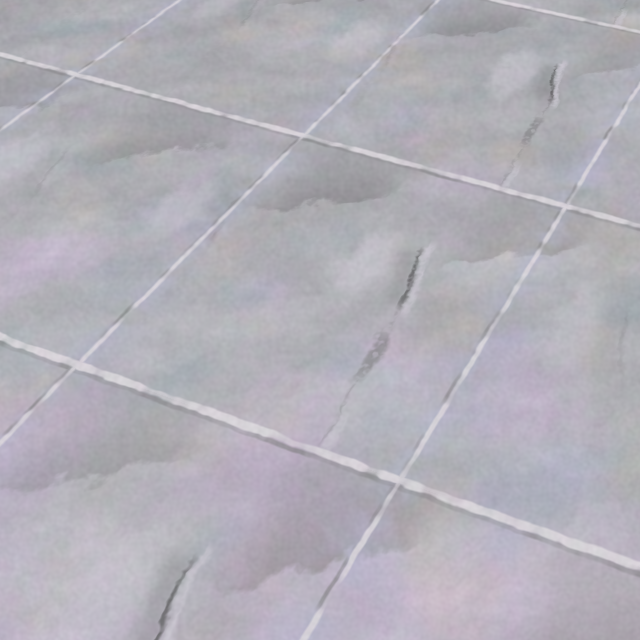
A Shadertoy shader for this texture:

```glsl
// Worn grey stone floor in perspective: pale grout on a square grid, with clouded slate.
// A projective map turns the canvas into tile units; each row repeats a slate motif
// (dark wedge, pale bloom, chipped crack) that gradient noise distorts and wears.

const vec3 STONE = vec3(0.690, 0.690, 0.710);
const vec3 SHADE = vec3(0.545, 0.540, 0.555);
const vec3 BLOOM = vec3(0.785, 0.775, 0.810);
const vec3 GROUT = vec3(0.850, 0.835, 0.855);
const vec3 HAZE  = vec3(0.700, 0.715, 0.815);
const vec3 LILAC = vec3(0.045, 0.005, 0.060);   // tint offsets added to the stone
const vec3 TEAL  = vec3(-0.045, -0.015, -0.010);
const vec3 SAND  = vec3(0.030, 0.012, -0.015);
const float MOTIF_PITCH = 0.68;   // motif spacing along a row, in tiles

vec2 hash2(vec2 p) {
    vec3 q = fract(p.xyx * vec3(0.1031, 0.1030, 0.0973));
    q += dot(q, q.yzx + 33.33);
    return fract((q.xx + q.yz) * q.zy) * 2.0 - 1.0;
}

float gradientNoise(vec2 p) {
    vec2 i = floor(p), f = fract(p);
    vec2 s = f * f * f * (f * (f * 6.0 - 15.0) + 10.0);
    float a = dot(hash2(i), f);
    float b = dot(hash2(i + vec2(1, 0)), f - vec2(1, 0));
    float c = dot(hash2(i + vec2(0, 1)), f - vec2(0, 1));
    float d = dot(hash2(i + vec2(1, 1)), f - vec2(1, 1));
    return mix(mix(a, b, s.x), mix(c, d, s.x), s.y);
}

float fbm(vec2 p) {
    float sum = 0.0, amp = 0.6;
    for (int i = 0; i < 5; i++) {
        sum += amp * gradientNoise(p);
        p = mat2(1.6, 1.2, -1.2, 1.6) * p + 7.3;
        amp *= 0.5;
    }
    return sum;
}

// Soft window that is 1 between lo and hi
float band(float x, float lo, float hi, float soft) {
    return smoothstep(lo - soft, lo + soft, x) * (1.0 - smoothstep(hi - soft, hi + soft, x));
}

float softSpot(vec2 p, vec2 radius) {
    vec2 q = p / radius;
    return exp(-dot(q, q));
}

// Canvas position to tile units, by inverting the floor's projection
vec2 floorPosition(vec2 uv) {
    mat3 projection = mat3(0.4466, -0.2039, -0.0918,
                           0.4906,  0.5846,  0.2875,
                           0.1210,  0.4300,  1.0);
    vec3 h = inverse(projection) * vec3(uv, 1.0);
    return h.xy / h.z;
}

// Dark wedge with a crisp lower edge, fading upward
float wedge(vec2 m) {
    float rise = m.y - (0.59 + 0.6 * m.x);
    return smoothstep(-0.006, 0.022, rise) * exp(-4.0 * max(rise, 0.0))
         * band(m.x, 0.08, 0.43, 0.08);
}

// Chipped crack: shadow on its left, bright broken lip on its right
vec3 addCrack(vec3 col, vec2 m, float strength, float rough) {
    float chip = gradientNoise(m * vec2(45.0, 28.0)) + 0.6 * gradientNoise(m * 75.0 + 9.0);
    float x = m.x - (0.762 - 0.07 * m.y - 0.05 * smoothstep(0.43, 0.68, m.y));
    x += 0.03 * rough + 0.011 * chip;
    float wide = band(m.y, 0.47, 0.67, 0.03);
    float smudge = band(m.y, 0.22, 0.37, 0.04);
    float broken = smoothstep(-0.35, 0.1, chip);
    float lip = band(m.y, 0.44, 0.71, 0.02) + 0.75 * band(m.y, 0.0, 0.12, 0.03);
    float hollow = band(x, -0.07, -0.005, 0.03) * wide * 0.4;
    float slit = band(x, -0.014, -0.002, 0.005) * wide * (0.55 + 0.4 * broken);
    float stain = band(x, -0.025, 0.010, 0.009) * smudge * (0.25 + 0.5 * broken);
    float thread = band(x, -0.009, 0.0, 0.006) * band(m.y, 0.02, 0.5, 0.03) * 0.4 * broken;
    col = mix(col, BLOOM, strength * lip * band(x, 0.004, 0.026, 0.007) * (0.5 + 0.3 * broken));
    col = mix(col, SHADE, strength * max(max(hollow, stain), thread));
    return mix(col, SHADE * 0.8, strength * slit);
}

// Slate markings along a row, p in tile units
vec3 addMotifs(vec3 col, vec2 p, float rough) {
    float row = floor(p.y), first = floor(p.x / MOTIF_PITCH);
    for (int i = -1; i <= 1; i++) {
        float k = first + float(i);
        vec2 m = vec2(p.x - k * MOTIF_PITCH, p.y - row);
        vec2 w = m + 0.11 * rough * vec2(1.0, -0.7);
        float vary = 0.85 + 0.2 * hash2(vec2(k, row) + 40.0).x;
        float bloom = softSpot(w - vec2(0.53, 0.57), vec2(0.08, 0.15));
        float corner = softSpot(w - vec2(0.15, 0.08), vec2(0.09, 0.05));
        col = mix(col, SHADE + 0.5 * SAND * step(0.5, k), wedge(w) * vary * 0.75);
        col = mix(col, BLOOM, (smoothstep(0.1, 0.8, bloom) * 0.65 + corner * 0.4) * vary);
        col = addCrack(col, m, k == 0.0 ? 1.0 : 0.15, rough);
    }
    return col;
}

// Line coverage at signed distance d, smoothed over at least one pixel
float line(float d, float halfWidth, float pixel) {
    float soft = max(pixel, 0.0035);
    return 1.0 - smoothstep(halfWidth - soft, halfWidth + soft, abs(d));
}

void mainImage(out vec4 fragColor, in vec2 fragCoord) {
    vec2 uv = fragCoord / iResolution.xy;
    vec2 p = floorPosition(uv);
    vec2 pixel = fwidth(p);

    // Clouded stone, streaked across the view, with drifting tints
    vec2 streak = vec2(dot(p, vec2(0.94, 0.34)) * 2.2, dot(p, vec2(-0.34, 0.94)) * 4.2);
    float rough = fbm(p * 8.0 + 19.0);
    vec3 col = STONE + 0.11 * fbm(streak + 3.0) + 0.05 * rough;
    col += LILAC * smoothstep(-0.05, 0.3, fbm(p * 2.3 + 51.0) + 0.3 * (0.5 - uv.y));
    col += TEAL * smoothstep(0.0, 0.35, fbm(p * 2.6 + 83.0));
    col += SAND * smoothstep(0.0, 0.35, fbm(p * 3.0 + 27.0));
    col += 0.04 * (0.5 - uv.y);
    col = addMotifs(col, p, rough);

    // Chipped grout, with bluish haze on columns and a shadow under rows
    float chip = gradientNoise(p * 34.0 + 5.0);
    vec2 d = p - round(p) + 0.008 * rough + 0.003 * chip;
    float wear = gradientNoise(p * vec2(5.0, 9.0) + 11.0) + 0.7 * gradientNoise(p * 19.0 + 61.0);
    float solid = smoothstep(-0.42, 0.12, wear + 0.25 * chip);
    float haze = exp(-abs(d.x) * 15.0) * smoothstep(-0.3, 0.3, wear + 0.1);
    col = mix(col, HAZE, 0.55 * haze);
    float under = line(d.y + 0.016, 0.006, pixel.y) * (1.0 - 0.6 * solid);
    float beside = line(d.x + 0.010, 0.005, pixel.x) * (1.0 - solid);
    col = mix(col, SHADE, 0.75 * max(under, beside));
    float column = line(d.x, 0.0035 + 0.004 * solid, pixel.x) * (0.15 + 0.75 * solid);
    column *= 1.0 - 0.8 * smoothstep(0.35, 0.55, -p.y) * step(0.5, p.x);
    float across = line(d.y, 0.006 + 0.005 * solid, pixel.y) * (0.4 + 0.55 * solid);
    col = mix(col, GROUT, clamp(max(column, across), 0.0, 1.0));

    // Fine grain, slightly coloured
    col += 0.03 * gradientNoise(uv * 130.0) + 0.025 * gradientNoise(uv * 55.0);
    col += vec3(0.02, -0.012, 0.012) * gradientNoise(uv * 38.0 + 7.0);
    fragColor = vec4(clamp(col, 0.0, 1.0), 1.0);
}
```
